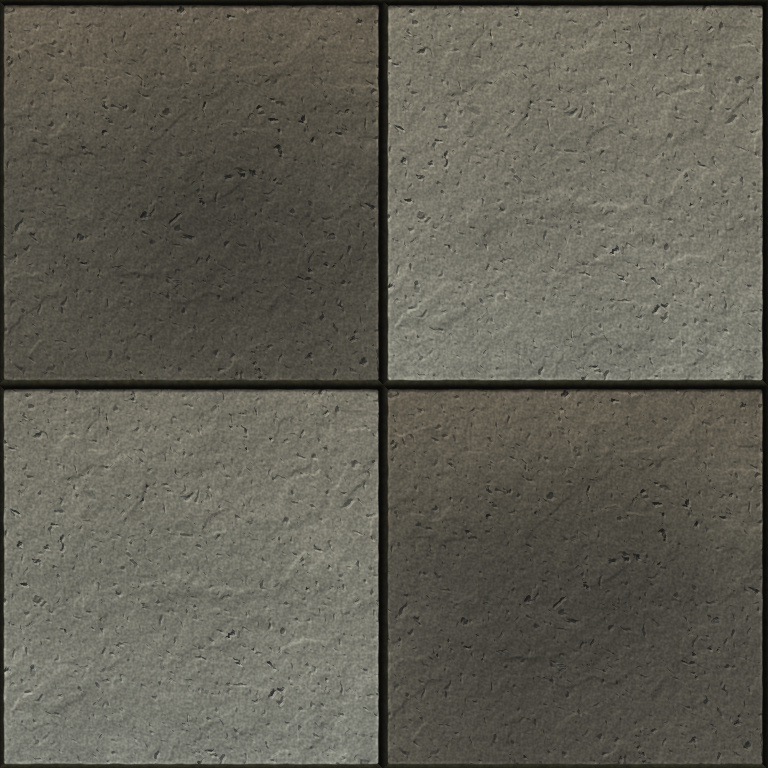
This texture is drawn by a WebGL 2 fragment shader. Its source:

```glsl
#version 300 es
precision highp float;
// Two by two checker of worn, pitted stone tiles with dark recessed grout.

uniform vec2 u_resolution;
out vec4 fragColor;

const float TILES = 2.0;        // repeats across and down
const float HALF_TILE = 0.4876; // half width of a tile inside its unit cell
const float CORNER = 0.006;

const vec3 LIGHT_TOP = vec3(0.460, 0.450, 0.400);
const vec3 LIGHT_BASE = vec3(0.490, 0.497, 0.462);
const vec3 DARK_TOP = vec3(0.390, 0.372, 0.325);
const vec3 DARK_BASE = vec3(0.325, 0.320, 0.290);
const vec3 PIT_TINT = vec3(0.50, 0.51, 0.53);
const vec3 GROUT = vec3(0.175, 0.172, 0.130);
const vec3 GROUT_SHADOW = vec3(0.040, 0.038, 0.032);

float hash(vec2 p) {
  vec3 h = fract(p.xyx * vec3(0.1031, 0.1030, 0.0973));
  h += dot(h, h.yzx + 33.33);
  return fract((h.x + h.y) * h.z);
}

float cornerSlope(vec2 corner, vec2 offset) {
  float angle = 6.2832 * hash(corner);
  return dot(vec2(cos(angle), sin(angle)), offset);
}

float gradientNoise(vec2 p) {
  vec2 i = floor(p), f = fract(p);
  vec2 u = f * f * f * (f * (f * 6.0 - 15.0) + 10.0);
  vec2 e = vec2(1.0, 0.0);
  float low = mix(cornerSlope(i, f), cornerSlope(i + e, f - e), u.x);
  float high = mix(cornerSlope(i + e.yx, f - e.yx), cornerSlope(i + 1.0, f - 1.0), u.x);
  return mix(low, high, u.y);
}

float fbm(vec2 p) {
  float sum = 0.0, gain = 0.5;
  for (int i = 0; i < 4; i++) {
    sum += gain * gradientNoise(p);
    p = mat2(1.6, 1.2, -1.2, 1.6) * p + 7.3;
    gain *= 0.55;
  }
  return sum;
}

vec2 warp(vec2 p, float seed) {
  return p + 0.05 * vec2(fbm(p * 11.0 + seed), fbm(p * 11.0 + seed + 31.0));
}

// Ragged hollows, gathered in patches, with small pinholes between them.
float pits(vec2 p, float seed) {
  vec2 slanted = vec2(p.x + 0.4 * p.y, p.y - 0.3 * p.x);
  float patches = smoothstep(-0.15, 0.35, gradientNoise(p * 5.0 + seed + 53.0));
  float hollows = smoothstep(0.20, 0.36, fbm(slanted * vec2(24.0, 32.0) + seed + 90.0));
  float pinholes = smoothstep(0.34, 0.52, gradientNoise(p * 62.0 + seed));
  return clamp(hollows * (0.25 + patches) + 0.55 * pinholes, 0.0, 1.0);
}

// Broken cliff lines where the surface flaked away.
float ledges(vec2 p, float seed, float frequency) {
  float level = gradientNoise(p * frequency + seed);
  float broken = smoothstep(-0.05, 0.3, gradientNoise(p * 7.0 + seed + 17.0));
  return broken * smoothstep(-0.035, 0.035, level);
}

float relief(vec2 p, float seed) {
  vec2 w = warp(p, seed);
  return 0.5 * fbm(p * 26.0 + seed) + 0.35 * ledges(w, seed, 4.0)
       + 0.25 * ledges(w, seed + 40.0, 9.0) - 0.45 * pits(w, seed);
}

float roundedBox(vec2 p, float halfSize, float radius) {
  vec2 d = abs(p) - halfSize + radius;
  return length(max(d, 0.0)) + min(max(d.x, d.y), 0.0) - radius;
}

vec3 stone(vec2 p, vec2 cell, float isDark) {
  float seed = 11.0 + 140.0 * isDark; // tiles of one shade share their relief
  float id = hash(cell + 4.0);

  // Broad tone, with a darker worn heart on the dark tiles
  vec3 color = mix(mix(LIGHT_BASE, LIGHT_TOP, p.y),
                   mix(DARK_BASE, DARK_TOP, smoothstep(0.4, 1.0, p.y)), isDark);
  float heart = 1.0 - smoothstep(0.1, 0.65, length(p - vec2(0.35 + 0.3 * id, 0.45)));
  color *= 1.0 - heart * mix(0.03, 0.16, isDark);
  color *= 1.0 + 0.16 * fbm(p * 3.0 + 60.0 * id + 5.0);
  color *= mix(vec3(1.0), vec3(1.03, 1.0, 0.97), id);

  // Side light on the relief, stained hollows and fine grain
  float slope = relief(p, seed) - relief(p + vec2(-0.004, 0.006), seed);
  color *= 1.0 + clamp(0.75 * slope, -0.38, 0.28);
  color *= mix(vec3(1.0), PIT_TINT, 0.85 * pits(warp(p, seed), seed));
  float grain = gradientNoise(p * 150.0 + 70.0 * id) + 0.6 * gradientNoise(p * 85.0 + seed);
  return color * (1.0 + 0.19 * grain);
}

vec3 grout(vec2 grid) {
  vec2 line = fract(grid + 0.5) - 0.5; // signed offset from the nearest joints
  bool upright = abs(line.x) < abs(line.y);
  float across = upright ? line.x : line.y;
  float lit = smoothstep(-0.008, 0.009, across) * (upright ? 0.6 : 1.0);
  return mix(GROUT_SHADOW, GROUT, lit) * (1.0 + 0.5 * fbm(grid * 70.0 + 20.0));
}

void main() {
  vec2 grid = TILES * (gl_FragCoord.xy / u_resolution + 0.001);
  float pixel = TILES / min(u_resolution.x, u_resolution.y);
  vec2 cell = mod(floor(grid), TILES);
  vec2 p = fract(grid);
  float isDark = mod(cell.x + cell.y, 2.0);

  float edge = roundedBox(p - 0.5, HALF_TILE, CORNER) + 0.002 * gradientNoise(grid * 30.0 + 9.0);
  float rim = smoothstep(-0.010, -0.002, edge);
  float topRim = smoothstep(0.972, 0.985, p.y);
  vec3 tile = stone(p, cell, isDark) * (1.0 + rim * mix(0.14, -0.4, topRim));

  float coverage = 1.0 - smoothstep(-pixel, pixel, edge);
  fragColor = vec4(mix(grout(grid), tile, coverage), 1.0);
}
```
